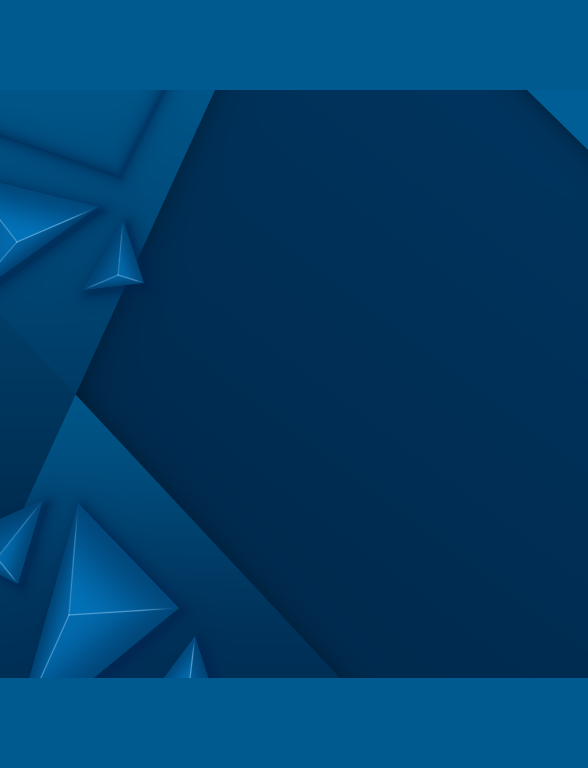
Give the GLSL for this background, as a Shadertoy shader.

```glsl
float cross2(vec2 a, vec2 b) { return a.x * b.y - a.y * b.x; }

float segmentDistance(vec2 p, vec2 a, vec2 b) {
    vec2 e = b - a;
    return length(p - a - e * clamp(dot(p - a, e) / dot(e, e), 0.0, 1.0));
}

// Coverage of the negative side of a distance
float cover(float d, float px) { return 1.0 - smoothstep(-0.5 * px, 0.5 * px, d); }

float castShadow(float d, float strength, float reach) {
    return 1.0 - strength * exp(-max(d, 0.0) / reach);
}

// Signed distance to a triangle; also gives roof height and the face index
float pyramidShape(vec2 p, vec2 corner[3], vec2 peak, out float height, out int face) {
    float d = 1e3;
    height = 1e3;
    face = 0;
    for (int i = 0; i < 3; i++) {
        vec2 a = corner[i], b = corner[(i + 1) % 3];
        float rise = cross2(b - a, p - a) / cross2(b - a, peak - a);
        if (rise < height) { height = rise; face = i; }
        d = min(d, segmentDistance(p, a, b));
    }
    return height > 0.0 ? -d : d;
}

// Lit pyramid seen from above, with a soft shadow and pale ridges
void drawPyramid(inout vec3 color, vec2 p, vec2 a, vec2 b, vec2 c, vec2 peak, vec3 light, float px) {
    vec2 corner[3] = vec2[3](a, b, c);
    float height;
    int face;
    float shadow = pyramidShape(p - vec2(0.05, 0.04), corner, peak, height, face);
    color = mix(color, vec3(0.0, 0.14, 0.31), 0.65 * exp(-max(shadow, 0.0) / 0.07));

    float d = pyramidShape(p, corner, peak, height, face);
    float lit = light[face] * mix(0.22, 1.0, smoothstep(-0.1, 0.9, height));
    vec3 surface = mix(vec3(0.0, 0.23, 0.41), vec3(0.01, 0.46, 0.74), lit);

    for (int i = 0; i < 3; i++) {
        float ridge = cover(segmentDistance(p, corner[i], peak) - 0.006, 1.5 * px);
        float fade = smoothstep(0.0, 0.35, height) * light[i];
        surface = mix(surface, vec3(0.45, 0.72, 0.9), 0.75 * ridge * fade);
    }
    color = mix(color, surface, cover(d, px));
}

void mainImage(out vec4 fragColor, in vec2 fragCoord) {
    // Canvas of 5.88 by 7.68 units, measured down from the top left
    vec2 uv = fragCoord / iResolution.xy;
    vec2 p = vec2(uv.x, 1.0 - uv.y) * vec2(5.88, 7.68);
    float px = 7.68 / iResolution.y;

    // Navy backdrop, lighter towards the upper right
    float fall = dot(p - vec2(5.88, 0.9), vec2(-0.6, 0.8)) / 5.4;
    vec3 color = mix(vec3(0.0, 0.207, 0.375), vec3(0.0, 0.168, 0.312), clamp(fall, 0.0, 1.0));

    // Edges of the slanted panels
    float upper = dot(p - vec2(2.15, 0.9), vec2(0.909, 0.416));
    float lower = dot(p - vec2(0.76, 3.95), vec2(0.731, -0.682));
    float corner = dot(p - vec2(5.27, 0.9), vec2(-0.701, 0.713));
    color *= castShadow(upper, 0.2, 0.13) * castShadow(lower, 0.2, 0.13) * castShadow(corner, 0.25, 0.1);

    vec3 pale = vec3(0.0, 0.335, 0.535);
    vec3 deep = vec3(0.0, 0.185, 0.338);
    vec3 lowerFill = mix(pale, deep, smoothstep(3.7, 6.8, p.y));
    vec3 upperFill = mix(pale, deep, clamp((p.y - 0.9) / 4.3, 0.0, 1.0));
    upperFill *= 1.0 - 0.07 * cover(lower, px);
    color = mix(color, lowerFill, cover(lower, px));
    color = mix(color, upperFill, cover(upper, px));
    color = mix(color, vec3(0.0, 0.37, 0.59), cover(corner, px));

    // Upper cluster
    drawPyramid(color, p, vec2(-1.3, 0.88), vec2(1.15, 1.73), vec2(1.95, 0.15),
                vec2(0.54, 0.4), vec3(0.95, 0.9, 0.8), px);
    drawPyramid(color, p, vec2(-0.35, 1.74), vec2(-0.35, 3.02), vec2(0.98, 2.07),
                vec2(0.17, 2.42), vec3(0.8, 0.6, 0.95), px);
    drawPyramid(color, p, vec2(1.23, 2.2), vec2(0.83, 2.9), vec2(1.44, 2.83),
                vec2(1.18, 2.75), vec3(0.5, 0.6, 0.78), px);

    // Lower cluster
    drawPyramid(color, p, vec2(0.43, 5.0), vec2(-0.6, 5.45), vec2(0.18, 5.84),
                vec2(-0.03, 5.58), vec3(0.55, 0.7, 0.8), px);
    drawPyramid(color, p, vec2(0.78, 5.03), vec2(0.1, 7.47), vec2(1.79, 6.08),
                vec2(0.69, 6.15), vec3(0.65, 0.8, 0.92), px);
    drawPyramid(color, p, vec2(1.95, 6.36), vec2(1.25, 7.3), vec2(2.25, 7.3),
                vec2(1.88, 6.95), vec3(0.95, 0.8, 0.6), px);

    // Flat bands above and below
    float band = abs(p.y - 3.84) - 2.94;
    color = mix(vec3(0.0, 0.352, 0.565), color, cover(band, px));
    fragColor = vec4(color, 1.0);
}
```
